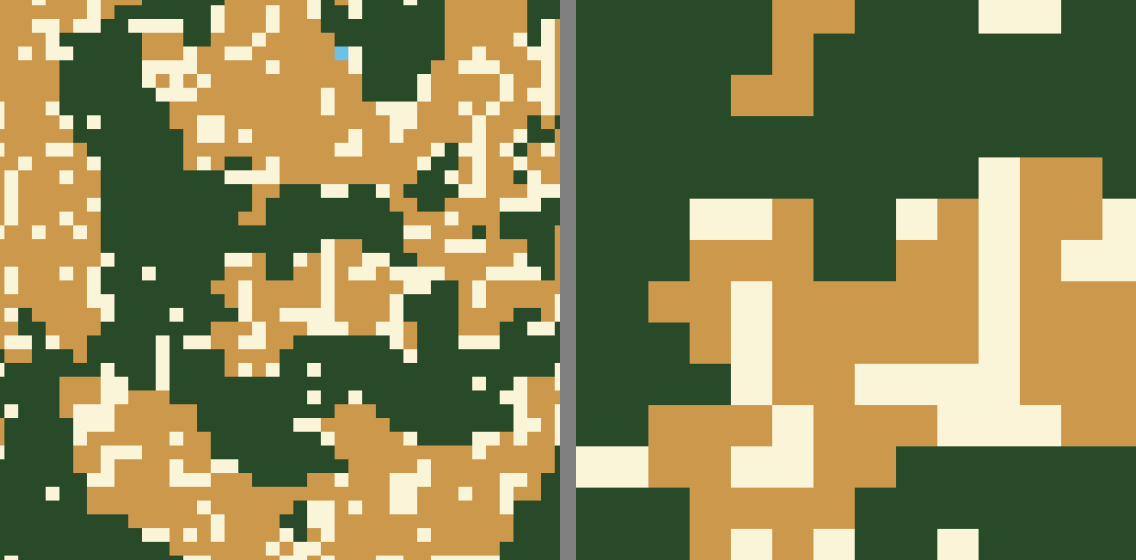
Left: the whole. Right: its middle third, enlarged.
Reproduce this texture procedurally as a Shadertoy shader.

```glsl
// Square-celled woodland camouflage: tan ground, dark green masses, cream flecks.

const vec3 TAN   = vec3(0.80, 0.60, 0.30);
const vec3 GREEN = vec3(0.16, 0.29, 0.16);
const vec3 CREAM = vec3(0.98, 0.96, 0.85);
const vec3 BLUE  = vec3(0.42, 0.76, 0.90);

const float CELLS       = 40.7;             // cells along the canvas height
const vec2  GRID_SHIFT  = vec2(0.68);       // partial cells at the borders
const vec2  ACCENT_CELL = vec2(25.0, 37.0); // the one blue cell

const vec2  MASS_SIZE   = vec2(9.0, 10.5);  // green masses, in cells
const float MASS_LEVEL  = 0.29;             // higher gives less green
const float EDGE_WIDTH  = 0.5;              // band of flecks along the masses

const vec2  FLECK_SIZE  = vec2(3.7, 1.55);  // fleck length and thickness, in cells
const float FLECK_EDGE  = 0.70;             // fleck thresholds by place
const float FLECK_TAN   = 1.40;
const float FLECK_GREEN = 2.00;
const float DOT_SHARE   = 0.035;            // lone cream cells on the tan

const float TAU = 6.2831853;
const float NOISE_GAIN = 4.6;               // brings the noise to unit deviation

float hash(vec2 p) {
    vec3 q = fract(vec3(p.xyx) * 0.1031);
    q += dot(q, q.yzx + 33.33);
    return fract((q.x + q.y) * q.z);
}

float cornerSlope(vec2 corner, vec2 offset) {
    float angle = TAU * hash(corner);
    return dot(vec2(cos(angle), sin(angle)), offset);
}

float gradientNoise(vec2 p) {
    vec2 i = floor(p), f = p - i;
    vec2 u = f * f * f * (f * (f * 6.0 - 15.0) + 10.0);
    vec2 e = vec2(1.0, 0.0);
    float low  = mix(cornerSlope(i, f), cornerSlope(i + e, f - e), u.x);
    float high = mix(cornerSlope(i + e.yx, f - e.yx), cornerSlope(i + 1.0, f - 1.0), u.x);
    return NOISE_GAIN * mix(low, high, u.y);
}

// Layered noise of unit deviation; positive beyond the rim of a green mass.
float massField(vec2 cell) {
    vec2 p = cell / MASS_SIZE + 17.3;
    float sum = 0.0, power = 0.0, weight = 1.0;
    for (int octave = 0; octave < 3; octave++) {
        sum += weight * gradientNoise(p);
        power += weight * weight;
        weight *= 0.46;
        p = p * 2.03 + 31.7;
    }
    return sum / sqrt(power) - MASS_LEVEL;
}

// Short bars, some lying and some standing.
float fleckField(vec2 cell) {
    float lying    = gradientNoise(cell / FLECK_SIZE + 71.4);
    float standing = gradientNoise(cell / FLECK_SIZE.yx + 143.8);
    return max(lying, standing);
}

vec3 cellColor(vec2 cell) {
    if (cell == ACCENT_CELL) return BLUE;
    float mass = massField(cell);
    bool isGreen = mass > 0.0;

    // Flecks gather along the rims and thin out inside the green.
    float rim = 1.0 - smoothstep(0.0, EDGE_WIDTH, abs(mass));
    float threshold = mix(isGreen ? FLECK_GREEN : FLECK_TAN, FLECK_EDGE, rim);
    bool isDot = !isGreen && hash(cell + 211.0) < DOT_SHARE;
    if (isDot || fleckField(cell) > threshold) return CREAM;
    return isGreen ? GREEN : TAN;
}

void mainImage(out vec4 fragColor, in vec2 fragCoord) {
    vec2 p = fragCoord / iResolution.y * CELLS + GRID_SHIFT;

    // Blend the four cells round the nearest corner over one pixel.
    vec2 corner = floor(p + 0.5);
    float pixel = CELLS / iResolution.y;
    vec2 blend = clamp((p - corner) / pixel + 0.5, 0.0, 1.0);
    vec2 e = vec2(1.0, 0.0);
    vec3 below = mix(cellColor(corner - 1.0), cellColor(corner - e.yx), blend.x);
    vec3 above = mix(cellColor(corner - e), cellColor(corner), blend.x);
    fragColor = vec4(mix(below, above, blend.y), 1.0);
}
```
